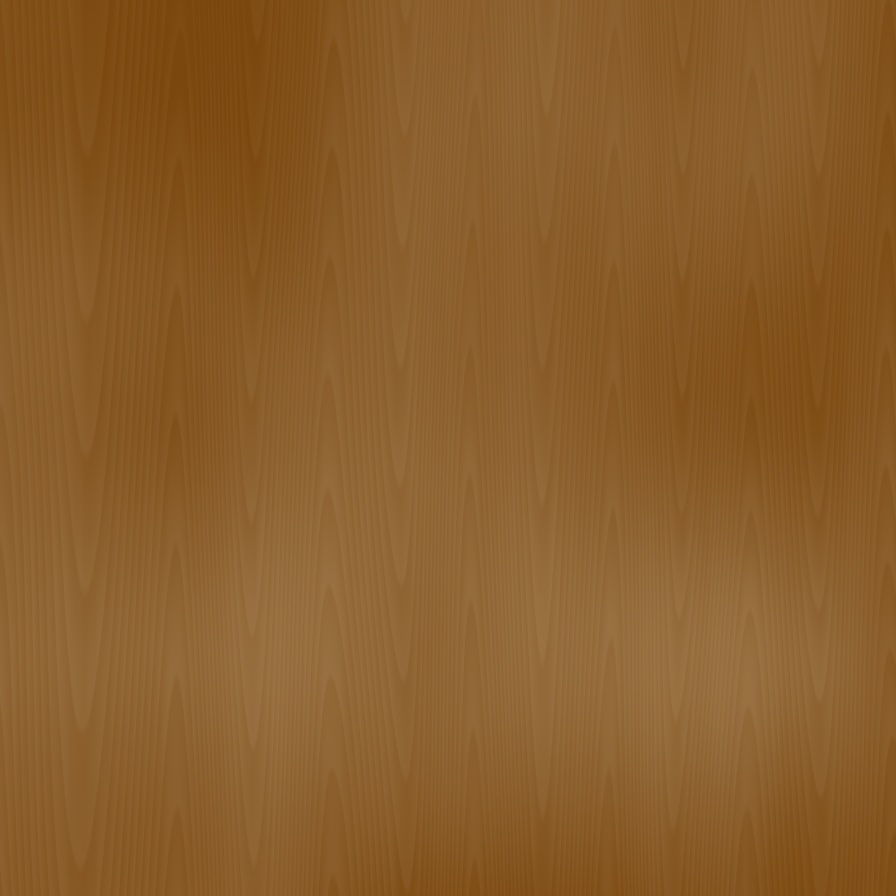
A WebGL 1 fragment shader for this texture:

```glsl
precision highp float;
// Varnished plain-sawn wood: contour rings of a tilted, ridged height field
// make the upright grain with its long narrow arches, and broad noise
// clouds stain it from dark brown to pale tan.

#define RIDGES 12.0         // grain ridges and valleys across the canvas
#define RELIEF 18.0         // rings between the deepest valley and top ridge
#define TILT 7.0            // arches stacked along the height
#define BEND 0.016          // sideways wander of the grain
#define RING_CONTRAST 0.2
#define FIBRE_CONTRAST 0.06
#define CLOUD_CONTRAST 1.15
#define DARK_WOOD vec3(0.488, 0.290, 0.070)
#define PALE_WOOD vec3(0.603, 0.450, 0.270)

uniform vec2 u_resolution;

float hash(vec2 p) {
  vec3 q = fract(vec3(p.xyx) * 0.1031);
  q += dot(q, q.yzx + 33.33);
  return fract((q.x + q.y) * q.z);
}

// Smooth value noise from 0 to 1
float noise(vec2 p) {
  vec2 cell = floor(p);
  vec2 f = fract(p);
  f = f * f * (3.0 - 2.0 * f);
  float low = mix(hash(cell), hash(cell + vec2(1.0, 0.0)), f.x);
  float high = mix(hash(cell + vec2(0.0, 1.0)), hash(cell + 1.0), f.x);
  return mix(low, high, f.y);
}

// Height of one ridge (odd index) or valley (even index)
float crest(float index) {
  float odd = mod(index, 2.0);
  return 0.65 * odd + 0.35 * hash(vec2(index, 17.0));
}

// Alternating ridges and valleys of random height along x
float ridgeProfile(float x) {
  float cell = floor(x);
  return mix(crest(cell), crest(cell + 1.0), smoothstep(0.0, 1.0, x - cell));
}

// Ring count at a point: ridges along x, tilted along y, gently bent
float ringPhase(vec2 p) {
  float spacing = 0.07 * noise(vec2(p.x * 5.0, 3.0));
  float bend = BEND * (noise(p * vec2(4.0, 2.0) + 71.0) - 0.5);
  float ridge = ridgeProfile((p.x + spacing + bend) * RIDGES + 5.4);
  float drift = noise(vec2(p.x * 5.0, p.y * 1.8) + 43.0);
  return RELIEF * ridge + 2.0 * drift + TILT * p.y;
}

// Sawtooth ring tone, -0.5 to 0.5, with its steep side softened
float ringTone(vec2 p, float pixel) {
  float phase = ringPhase(p);
  float slope = abs(ringPhase(p + vec2(pixel, 0.0)) - phase);
  float edge = clamp(slope * 1.2, 0.1, 0.5);
  float f = fract(phase);
  float saw = max(1.0 - f / (1.0 - edge), (f - 1.0 + edge) / edge);
  return (saw - 0.5) * (1.0 - smoothstep(0.25, 0.75, slope));
}

// Broad stain, brighter toward the middle
float cloudTone(vec2 p) {
  float broad = noise(p * vec2(3.2, 3.0) + 11.3) - 0.5;
  float small = noise(p * vec2(7.0, 4.5) + 29.7) - 0.5;
  vec2 d = p - vec2(0.52, 0.5);
  float glow = exp(-7.0 * dot(d, d)) - 0.42;
  return CLOUD_CONTRAST * (0.75 * broad + 0.25 * small) + 0.6 * glow;
}

void main() {
  float pixel = 1.0 / min(u_resolution.x, u_resolution.y);
  vec2 p = gl_FragCoord.xy * pixel;

  float streak = noise(vec2(p.x * 26.0, p.y * 1.5) + 57.0) - 0.5;
  float fibre = noise(vec2(p.x * 190.0, p.y * 5.0) + 83.0) - 0.5;

  float tone = 0.48 + cloudTone(p) + 0.12 * streak;
  tone += RING_CONTRAST * ringTone(p, pixel) + FIBRE_CONTRAST * fibre;

  vec3 wood = mix(DARK_WOOD, PALE_WOOD, clamp(tone, -0.08, 1.08));
  gl_FragColor = vec4(wood, 1.0);
}
```
